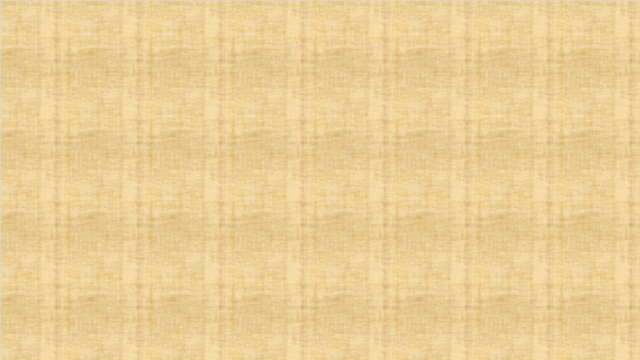
Write a Shadertoy shader that draws this texture.

```glsl
// Papyrus-like woven sheet: one square tile repeated about 7.8 times across and 4.4 down.
// Long, thin, wrapping gradient noise lays crossed fibres; periodic bands shape the
// strong upright strips and soft rows, and a fine pale rim runs along the top and left.

#define TILE_SIZE 0.228
#define ROW_CONTRAST 0.70
#define COLUMN_CONTRAST 0.55
#define GRAIN_CONTRAST 0.42
#define BAND_CONTRAST 1.05
#define RIM_WIDTH 0.0023
#define BASE_COLOR vec3(0.923, 0.815, 0.597)
#define LIGHT_STEP vec3(0.032, 0.042, 0.053)
#define GOLD_STEP vec3(0.010, -0.003, -0.036)
#define STAIN_STEP vec3(-0.040, -0.075, -0.072)
#define RIM_COLOR vec3(0.86, 0.85, 0.81)

// Pseudo-random unit gradient for a lattice point
vec2 gradientAt(vec2 cell, float seed) {
    vec3 q = fract(vec3(cell.xyx + seed) * vec3(0.1031, 0.1030, 0.0973));
    q += dot(q, q.yzx + 33.33);
    float angle = 6.28318 * fract((q.x + q.y) * q.z);
    return vec2(cos(angle), sin(angle));
}

// Gradient noise that wraps once per tile, with a given cell count per axis
float tileNoise(vec2 tileUv, vec2 cells, float seed) {
    vec2 p = tileUv * cells;
    vec2 i = floor(p);
    vec2 f = p - i;
    vec2 u = f * f * f * (f * (f * 6.0 - 15.0) + 10.0);
    vec2 e = vec2(0.0, 1.0);
    float a = dot(gradientAt(mod(i, cells), seed), f);
    float b = dot(gradientAt(mod(i + e.yx, cells), seed), f - e.yx);
    float c = dot(gradientAt(mod(i + e.xy, cells), seed), f - e.xy);
    float d = dot(gradientAt(mod(i + e.yy, cells), seed), f - e.yy);
    return 2.0 * mix(mix(a, b, u.x), mix(c, d, u.x), u.y);
}

// Soft strip around a centre, repeating every tile
float band(float x, float center, float width) {
    float d = (fract(x - center + 0.5) - 0.5) / width;
    return exp(-d * d);
}

void mainImage(out vec4 fragColor, in vec2 fragCoord) {
    // Tile coordinates measured from the top left, with slightly wavering fibres
    vec2 uv = vec2(fragCoord.x, iResolution.y - fragCoord.y) / iResolution.y;
    vec2 t = uv / TILE_SIZE;
    vec2 bent = t + 0.006 * vec2(tileNoise(t, vec2(3.0, 5.0), 3.0),
                                 tileNoise(t, vec2(5.0, 3.0), 9.0));

    // Crossed fibres at three thicknesses
    float rows = 0.0;
    float columns = 0.0;
    for (int k = 0; k < 3; k++) {
        float octave = float(k);
        float fine = 13.0 + 9.0 * octave;
        float coarse = 2.0 + 2.0 * octave;
        rows += 0.65 * tileNoise(bent, vec2(coarse, fine), 17.0 + 31.0 * octave);
        columns += 0.65 * tileNoise(bent, vec2(fine, coarse), 23.0 + 37.0 * octave);
    }
    float grain = tileNoise(t, vec2(31.0, 37.0), 71.0) + tileNoise(t, vec2(14.0, 33.0), 83.0);

    // Fine evenly spaced weave rows, fading in and out
    float weave = sin(6.28318 * 13.0 * bent.y) * (0.5 + 0.5 * tileNoise(t, vec2(3.0, 4.0), 61.0));

    // Broad light and dark strips of the tile
    float strips = 0.60 * band(bent.y, 0.33, 0.18) - 0.50 * band(bent.y, 0.80, 0.17);
    strips += 0.60 * band(bent.x, 0.58, 0.065) + 0.50 * band(bent.x, 0.77, 0.028);
    strips -= 0.50 * band(bent.x, 0.18, 0.20);

    // Narrow upright threads, roughened along their length
    float rough = 0.75 + 0.5 * tileNoise(t, vec2(10.0, 17.0), 53.0);
    strips -= rough * (0.90 * band(bent.x, 0.47, 0.020) + 0.65 * band(bent.x, 0.84, 0.022));

    // Broken brown fibres along the darkest column
    float stain = rough * (0.85 * band(bent.x, 0.69, 0.025) + 0.30 * band(bent.x, 0.735, 0.012));

    // Golden warmth follows the threads
    float gold = 0.5 * tileNoise(bent, vec2(4.0, 15.0), 41.0);
    gold += 0.4 * tileNoise(bent, vec2(15.0, 4.0), 47.0);
    gold += 0.6 * band(bent.x, 0.84, 0.04) + 0.3 * band(bent.y, 0.45, 0.10);

    float tone = ROW_CONTRAST * rows + COLUMN_CONTRAST * columns + 0.22 * weave;
    tone += GRAIN_CONTRAST * grain + BAND_CONTRAST * strips;
    tone -= 0.12 * max(tone, 0.0) * max(tone, 0.0);
    vec3 color = BASE_COLOR + LIGHT_STEP * tone + GOLD_STEP * gold + STAIN_STEP * stain;

    // Fine rim along the top and left edges
    float pixel = 1.0 / iResolution.y;
    float edge = min(uv.x, uv.y);
    float rim = 1.0 - smoothstep(RIM_WIDTH - 0.5 * pixel, RIM_WIDTH + 0.5 * pixel, edge);
    color = mix(color, RIM_COLOR, 0.8 * rim);

    fragColor = vec4(clamp(color, 0.0, 1.0), 1.0);
}
```
